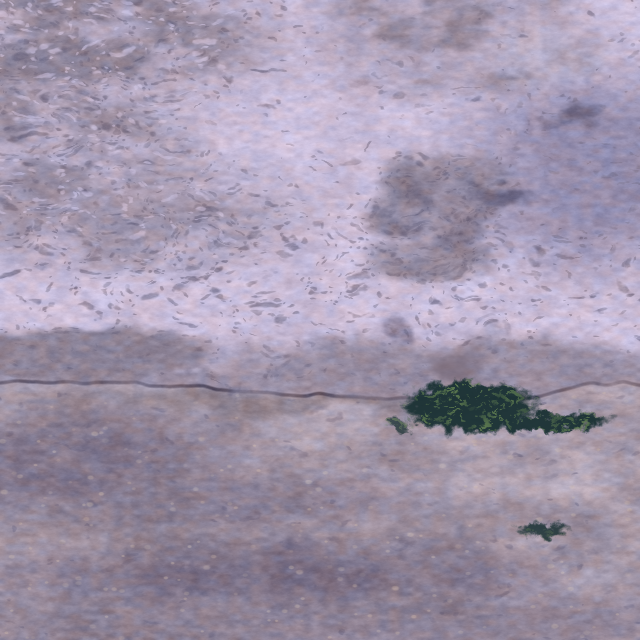
This texture is drawn by a WebGL 2 fragment shader. Its source:

```glsl
#version 300 es
precision highp float;
// Weathered lilac plaster above a dusty pavement, split by a thin crack with a weed.
// Soft ellipses with noise-warped rims place the stains; cellular noise adds
// pits, grit and leaves, and layered value noise mottles every surface.

#define PLASTER vec3(0.79, 0.74, 0.845)
#define STAIN vec3(0.53, 0.49, 0.56)
#define SHADOW vec3(0.50, 0.48, 0.61)
#define PIT vec3(0.40, 0.37, 0.47)
#define PAVEMENT vec3(0.65, 0.60, 0.66)
#define SOOT vec3(0.43, 0.39, 0.48)
#define LEAF_DARK vec3(0.10, 0.19, 0.20)
#define LEAF_LIGHT vec3(0.34, 0.46, 0.29)
#define RIM_WARP 0.085
#define GRAIN 0.16

uniform vec2 u_resolution;
out vec4 fragColor;

vec2 hash2(vec2 p) {
  vec3 q = fract(vec3(p.xyx) * vec3(0.1031, 0.1030, 0.0973));
  q += dot(q, q.yzx + 33.33);
  return fract((q.xx + q.yz) * q.zy);
}

float noise(vec2 p) {
  vec2 i = floor(p), f = fract(p);
  f = f * f * (3.0 - 2.0 * f);
  return mix(mix(hash2(i).x, hash2(i + vec2(1, 0)).x, f.x),
             mix(hash2(i + vec2(0, 1)).x, hash2(i + vec2(1, 1)).x, f.x), f.y);
}

float fbm(vec2 p) {
  float sum = 0.0, amp = 0.5;
  for (int i = 0; i < 5; i++) {
    sum += amp * noise(p);
    p = mat2(1.6, 1.2, -1.2, 1.6) * p + 7.3;
    amp *= 0.5;
  }
  return sum;
}

// Cellular spots: density is the share of occupied cells.
float spots(vec2 q, float density) {
  vec2 cell = floor(q);
  float cover = 0.0;
  for (int y = -1; y <= 1; y++)
    for (int x = -1; x <= 1; x++) {
      vec2 id = cell + vec2(x, y), h = hash2(id), k = hash2(id + 91.7);
      float radius = mix(0.18, 0.52, k.y * k.y);
      float d = length(q - id - 0.15 - 0.7 * h);
      float present = smoothstep(0.0, 0.12, density - k.x);
      cover = max(cover, present * (1.0 - smoothstep(radius * 0.5, radius + 0.12, d)));
    }
  return cover;
}

// Soft ellipse: 1 inside, fading over the given softness around the rim.
float blob(vec2 p, vec2 centre, vec2 radii, float softness) {
  return 1.0 - smoothstep(1.0 - softness, 1.0 + softness, length((p - centre) / radii));
}

float crackHeight(float x) {
  float sag = 0.403 - 0.024 * smoothstep(0.1, 0.63, x) + 0.022 * smoothstep(0.82, 0.94, x);
  return sag + 0.006 * (noise(vec2(x * 38.0, 3.0)) - 0.5);
}

vec3 wall(vec2 p, vec2 w, float mottle, float fine) {
  float patchy = smoothstep(0.34, 0.60, mottle);
  float left = max(0.9 * blob(w, vec2(0.12, 0.94), vec2(0.29, 0.11), 0.45),
                   0.75 * blob(w, vec2(0.08, 0.77), vec2(0.20, 0.13), 0.5));
  left = max(left, 0.65 * blob(w, vec2(0.17, 0.67), vec2(0.27, 0.085), 0.5));
  float top = 0.85 * blob(w, vec2(0.71, 0.95), vec2(0.20, 0.10), 0.35);
  float centre = blob(w, vec2(0.695, 0.685), vec2(0.105, 0.075), 0.3);
  centre = max(centre, 0.9 * blob(w, vec2(0.675, 0.59), vec2(0.10, 0.04), 0.35));
  float foot = max(blob(w, vec2(0.12, 0.44), vec2(0.21, 0.052), 0.25),
                   0.85 * blob(w, vec2(0.70, 0.42), vec2(0.38, 0.05), 0.35));
  foot = max(foot, 0.8 * (1.0 - smoothstep(0.41, 0.435, w.y)));
  float haze = blob(p + 0.4 * (w - p), vec2(0.94, 0.735), vec2(0.19, 0.14), 0.65);

  vec3 col = PLASTER + 0.10 * (mottle - 0.5);
  col = mix(col, vec3(0.86, 0.82, 0.91), 0.6 * blob(w, vec2(0.85, 0.905), vec2(0.08, 0.045), 0.5));
  col = mix(col, SHADOW, 0.72 * haze);
  col = mix(col, STAIN, max(left, top) * mix(0.35, 1.0, patchy));
  col = mix(col, STAIN, max(0.92 * centre * mix(0.75, 1.0, patchy), 0.9 * foot));
  // Dark cores of the stains.
  float core = max(blob(w, vec2(0.79, 0.692), vec2(0.035, 0.017), 0.5),
                   blob(w, vec2(0.91, 0.82), vec2(0.035, 0.014), 0.6));
  core = max(core, 0.6 * blob(w, vec2(0.605, 0.482), vec2(0.028, 0.014), 0.4));
  core = max(core, 0.5 * blob(w, vec2(0.72, 0.66), vec2(0.08, 0.05), 0.6) * patchy);
  col = mix(col, PIT, 0.85 * core);
  // Pits gather around the stains.
  float density = 0.10 + 0.28 * max(left, centre) + 0.16 * blob(p, vec2(0.45, 0.57), vec2(0.6, 0.10), 0.6);
  float pits = max(spots(w * vec2(38, 68), density * 0.8), 0.75 * spots(w * vec2(75, 125), density * 1.3));
  col = mix(col, mix(PIT, STAIN, fine), 0.62 * pits);
  float flakes = spots(w * vec2(55, 110) + 40.0, 0.45 * left);
  return mix(col, PLASTER, 0.65 * flakes);
}

vec3 ground(vec2 p, vec2 w, float mottle) {
  float soot = 0.75 * blob(w, vec2(0.13, 0.275), vec2(0.23, 0.08), 0.6);
  soot = max(soot, 0.85 * blob(w, vec2(0.42, 0.10), vec2(0.40, 0.055), 0.65));
  soot = max(soot, 0.5 * blob(w, vec2(0.5, 0.02), vec2(0.65, 0.07), 0.6));
  soot = max(soot, 0.55 * blob(w, vec2(0.33, 0.22), vec2(0.32, 0.05), 0.6));
  vec3 col = PAVEMENT + 0.26 * (mottle - 0.48);
  col = mix(col, SOOT, soot * mix(0.6, 1.0, smoothstep(0.3, 0.6, mottle)));
  col = mix(col, vec3(0.51, 0.46, 0.50), 0.65 * blob(w, vec2(0.45, 0.376), vec2(0.32, 0.017), 0.6));
  col = mix(col, PIT, 0.4 * spots(w * vec2(48, 85), 0.12));
  return mix(col, vec3(0.78, 0.71, 0.68), 0.5 * spots(p * vec2(80, 120), 0.10));
}

void main() {
  vec2 p = gl_FragCoord.xy / u_resolution;
  vec2 warp = vec2(fbm(p * vec2(13, 20)), fbm(p * vec2(13, 20) + 31.0)) - 0.48;
  vec2 w = p + RIM_WARP * warp * vec2(1.2, 0.65);
  float mottle = fbm(p * vec2(11, 21) + 5.0);
  float fine = fbm(p * vec2(75, 140));

  float rise = p.y - crackHeight(p.x);
  vec3 col = mix(ground(p, w, mottle), wall(p, w, mottle, fine), smoothstep(-0.006, 0.006, rise));
  float crack = 1.0 - smoothstep(0.0008, 0.0045, abs(rise));
  col = mix(col, vec3(0.29, 0.25, 0.32), crack * mix(0.25, 0.9, noise(p * vec2(24, 8))));
  // Fine grain with a slight warm and cool drift.
  col += GRAIN * (fine - 0.48) + vec3(0.05, 0.0, -0.05) * (noise(p * vec2(60, 110)) - 0.5);

  // Dry stalks, then the weed and a small tuft.
  col = mix(col, vec3(0.45, 0.39, 0.44), 0.6 * blob(w, vec2(0.705, 0.425), vec2(0.035, 0.035), 0.5));
  vec2 l = p + 0.035 * (vec2(fine, fbm(p * 70.0 + 9.0)) - 0.48);
  float weed = max(blob(l, vec2(0.735, 0.365), vec2(0.10, 0.039), 0.14),
                   blob(l, vec2(0.855, 0.341), vec2(0.09, 0.014), 0.25));
  weed = max(weed, 0.8 * blob(l, vec2(0.625, 0.336), vec2(0.018, 0.010), 0.4));
  float tuft = blob(l, vec2(0.848, 0.171), vec2(0.036, 0.012), 0.35);
  float leaves = spots(l * vec2(62, 95), 0.75) * mix(0.35, 1.0, noise(p * 45.0));
  col = mix(col, mix(LEAF_DARK, LEAF_LIGHT, leaves), 0.95 * weed);
  col = mix(col, mix(LEAF_DARK, LEAF_LIGHT, 0.4 * leaves), 0.85 * tuft);
  fragColor = vec4(clamp(col, 0.0, 1.0), 1.0);
}
```
